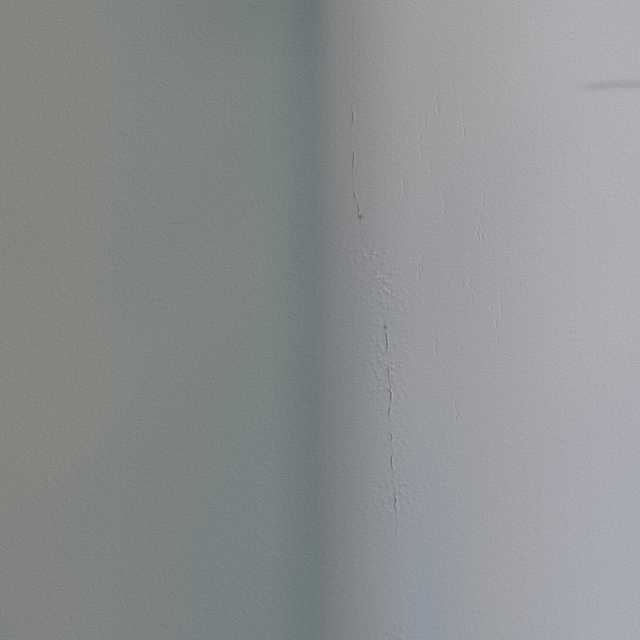
Write a three.js fragment shader that draws this texture.

```glsl
// A painted wall corner: a dull green-grey face on the left, a lighter lilac-grey
// face on the right, and a broken seam beside the fold. Smooth gradients give the
// light; cellular noise gives the plaster relief; layered sines stain and bend it.
#define FOLD_X 0.502
#define FOLD_SOFT 0.027
#define GRAIN_SCALE 270.0
#define GRAIN_AMOUNT 0.036
#define BUMP_SCALE 165.0
#define BUMP_AMOUNT 0.10
#define CRACK_WIDTH 0.0011
#define CRACK_DEPTH 0.15
#define STAIN_AMOUNT 0.006
#define SCRATCHES 26

varying vec2 vUv;

float hash(vec2 p) {
  vec3 q = fract(p.xyx * 0.1031);
  q += dot(q, q.yzx + 33.33);
  return fract((q.x + q.y) * q.z);
}

// Smooth random value along a line
float lineNoise(float t, float seed) {
  float id = floor(t);
  return mix(hash(vec2(id, seed)), hash(vec2(id + 1.0, seed)), smoothstep(0.0, 1.0, t - id));
}

// Rounded cellular grains, each with its own height
float cells(vec2 p) {
  vec2 id = floor(p);
  float h = 0.0;
  for (int j = -1; j <= 1; j++) {
    for (int i = -1; i <= 1; i++) {
      vec2 c = id + vec2(float(i), float(j));
      vec2 seed = c + 0.1 + 0.8 * vec2(hash(c + 7.0), hash(c + 61.0));
      float r = hash(c + 113.0);
      h = max(h, r * r * (1.0 - smoothstep(0.0, 0.85, length(p - seed))));
    }
  }
  return h;
}

// Height difference along the light, coming from the upper right
float relief(vec2 p) {
  return cells(p) - cells(p + vec2(0.35, 0.4));
}

float waves(vec2 p) {
  return sin(p.x + 1.7 * sin(p.y * 0.8)) * 0.5
       + sin(p.y * 1.9 + 1.3 * sin(p.x * 1.4)) * 0.3
       + sin(p.x * 3.1 - p.y * 2.7) * 0.2;
}

float gauss(float d, float width) {
  return exp(-d * d / (width * width));
}

// One inside [a, b], fading over s on both ends
float band(float x, float a, float b, float s) {
  return smoothstep(a - s, a + s, x) * (1.0 - smoothstep(b - s, b + s, x));
}

vec3 leftFace(vec2 p) {
  vec3 c = mix(vec3(0.515, 0.522, 0.504), vec3(0.484, 0.512, 0.510), smoothstep(0.05, 0.42, p.x));
  c -= vec3(0.020, 0.014, 0.004) * (1.0 - smoothstep(0.0, 0.45, p.y)) * (1.0 - p.x);
  c -= 0.02 * smoothstep(0.85, 1.0, p.y) * smoothstep(0.2, 0.4, p.x);
  return c - vec3(0.050, 0.036, 0.037) * smoothstep(0.41, 0.5, p.x);
}

vec3 rightFace(vec2 p) {
  vec3 c = mix(vec3(0.475, 0.485, 0.495), vec3(0.595, 0.602, 0.613), smoothstep(0.48, 0.66, p.x));
  c += vec3(0.076, 0.070, 0.084) * smoothstep(0.62, 0.98, p.x);
  c += vec3(0.034, 0.022, 0.008) * (p.y - 0.45);
  float blueGlow = band(p.x, 0.62, 0.70, 0.06) * (1.0 - smoothstep(0.1, 0.45, p.y));
  return c + vec3(-0.020, -0.006, 0.014) * blueGlow;
}

// Centre line of the seam: upright above, stepping right, then leaning
float seamX(float y) {
  float upper = 0.551 + 0.010 * (1.0 - smoothstep(0.655, 0.72, y));
  float lower = 0.603 + 0.05 * (0.49 - y);
  float wobble = 0.005 * (lineNoise(y * 75.0, 5.0) - 0.5) + 0.003 * (lineNoise(y * 210.0, 9.0) - 0.5);
  return mix(lower, upper, smoothstep(0.54, 0.66, y)) + wobble;
}

// Faint raised, roughly upright brush marks scattered on the right face
float scratches(vec2 p) {
  float s = 0.0;
  for (int i = 0; i < SCRATCHES; i++) {
    float k = float(i);
    vec2 c = vec2(mix(0.62, 0.79, hash(vec2(k, 3.0))), mix(0.34, 0.88, hash(vec2(k, 19.0))));
    float len = mix(0.006, 0.045, hash(vec2(k, 41.0)));
    vec2 d = p - c;
    d.x += 0.004 * (lineNoise(p.y * 110.0, k) - 0.5) + 0.06 * d.y;
    float along = 1.0 - smoothstep(0.3 * len, len, abs(d.y));
    float broken = smoothstep(0.25, 0.75, lineNoise(p.y * 160.0, k + 50.0));
    s += (gauss(d.x, 0.0011) - gauss(d.x - 0.002, 0.0012)) * along * broken;
  }
  return s;
}

void main() {
  vec2 p = vUv;
  float fold = smoothstep(FOLD_X - FOLD_SOFT, FOLD_X + FOLD_SOFT, p.x);
  vec3 color = mix(leftFace(p), rightFace(p), fold);
  color += STAIN_AMOUNT * waves(p * 9.0) * vec3(1.0, 0.7, 0.4);

  // Fine flattened grain, and sparse coarser bumps gathered around the seam
  float off = p.x - seamX(p.y);
  float rough = gauss(off, 0.03) * (1.0 - smoothstep(0.6, 0.85, p.y));
  float patches = smoothstep(0.35, 0.8, lineNoise(p.y * 22.0, 31.0));
  color += GRAIN_AMOUNT * relief(p * GRAIN_SCALE * vec2(0.8, 1.1));
  color += BUMP_AMOUNT * relief(p * BUMP_SCALE) * (0.06 + 0.65 * rough * patches * fold);

  // Seam crack: short dark pieces with a lit lip, and almost closed between
  float strength = 0.9 * band(p.y, 0.17, 0.49, 0.01) + 0.7 * band(p.y, 0.66, 0.83, 0.01) + 0.15;
  strength *= 0.15 + 0.85 * smoothstep(0.35, 0.75, lineNoise(p.y * 95.0, 17.0));
  float dark = gauss(off, CRACK_WIDTH);
  float lip = gauss(off - 2.2 * CRACK_WIDTH, CRACK_WIDTH);
  color += CRACK_DEPTH * strength * (0.45 * lip - dark);
  color += 0.05 * scratches(p);

  // Chipped ends of the two crack runs
  float chip = gauss(length(p - vec2(0.563, 0.661)), 0.003) + gauss(length(p - vec2(0.602, 0.488)), 0.0025);
  color -= 0.16 * chip;

  // Hairline on the left face and smudge near the right edge
  float hairY = 0.652 - 0.006 * sin((p.x - 0.11) * 17.0) + 0.005 * (lineNoise(p.x * 70.0, 23.0) - 0.5);
  float hairGap = smoothstep(0.25, 0.7, lineNoise(p.x * 60.0, 29.0));
  color -= 0.045 * gauss(p.y - hairY, 0.001) * band(p.x, 0.12, 0.30, 0.03) * hairGap;
  float smudge = gauss(p.y - 0.866 - 0.002 * sin(p.x * 40.0), 0.007);
  color -= 0.055 * smudge * smoothstep(0.885, 0.94, p.x);

  gl_FragColor = vec4(color, 1.0);
}
```
